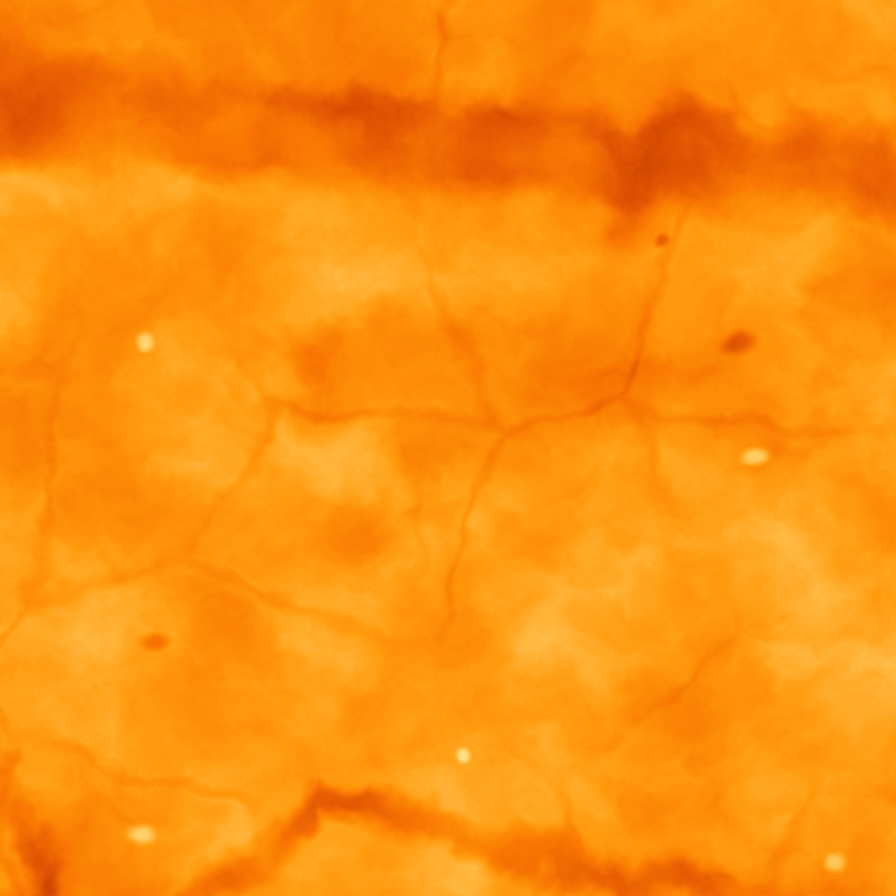
This texture is drawn by a WebGL 1 fragment shader. Its source:

```glsl
precision highp float;
// Weathered amber surface: soft mottling, rust-dark bands, faint cracks and small specks.

uniform vec2 u_resolution;

const vec3 UMBER  = vec3(0.70, 0.17, 0.00);
const vec3 RUST   = vec3(0.87, 0.32, 0.01);
const vec3 ORANGE = vec3(0.97, 0.45, 0.01);
const vec3 AMBER  = vec3(0.99, 0.54, 0.02);
const vec3 GOLD   = vec3(1.00, 0.60, 0.05);
const vec3 HONEY  = vec3(1.00, 0.64, 0.11);
const vec3 PALE   = vec3(1.00, 0.69, 0.20);
const vec3 CREAM  = vec3(1.00, 0.94, 0.62);

const float BASE_TONE = 0.598;     // tone of the plain surface
const float MOTTLE_CONTRAST = 0.36;
const float MOTTLE_SCALE = 8.0;
const float BAND_DEPTH = 0.175;
const float CRACK_DEPTH = 0.065;
const float CRACK_SCALE = 3.6;
const float CRACK_WIDTH = 0.035;
const float SPECK_SCALE = 9.0;
const float GRAIN_SCALE = 230.0;
const float GRAIN_DEPTH = 0.018;

float hash(vec2 p) {
  return fract(sin(dot(p, vec2(127.1, 311.7))) * 43758.5453);
}

vec2 hash2(vec2 p) {
  return vec2(hash(p), hash(p + 37.2));
}

float noise(vec2 p) {
  vec2 i = floor(p), f = fract(p);
  f = f * f * (3.0 - 2.0 * f);
  return mix(mix(hash(i), hash(i + vec2(1, 0)), f.x),
             mix(hash(i + vec2(0, 1)), hash(i + vec2(1, 1)), f.x), f.y);
}

float fbm(vec2 p) {
  float sum = 0.0, amp = 0.5, total = 0.0;
  for (int i = 0; i < 4; i++) {
    sum += amp * noise(p);
    total += amp;
    p = mat2(0.8, 0.6, -0.6, 0.8) * p * 2.03 + 11.7;
    amp *= 0.56;
  }
  return sum / total;
}

// Soft elliptical stain
float stain(vec2 p, vec2 center, vec2 radius) {
  vec2 d = (p - center) / radius;
  return exp(-dot(d, d));
}

// Soft stripe of given half width around a signed distance
float stripe(float d, float halfWidth, float blur) {
  return 1.0 - smoothstep(halfWidth - blur, halfWidth + blur, abs(d));
}

// Thin lines where two Voronoi cells meet
float cracks(vec2 p) {
  vec2 cell = floor(p);
  float near = 9.0, second = 9.0;
  for (int y = -1; y <= 1; y++) {
    for (int x = -1; x <= 1; x++) {
      vec2 c = cell + vec2(x, y);
      float d = length(c + hash2(c) - p);
      second = min(second, max(near, d));
      near = min(near, d);
    }
  }
  return 1.0 - smoothstep(0.0, CRACK_WIDTH * 2.0, second - near);
}

// Sparse specks: x is bright, y is dark
vec2 specks(vec2 p) {
  vec2 cell = floor(p);
  vec2 d = p - cell - 0.3 - 0.4 * hash2(cell + 5.0);
  float pick = hash(cell + 71.0);
  float radius = mix(0.05, 0.11, hash(cell + 19.0));
  d.x *= mix(0.5, 1.2, hash(cell + 43.0));
  float dot_ = 1.0 - smoothstep(radius * 0.3, radius * 1.5, length(d));
  return dot_ * vec2(step(0.92, pick), step(pick, 0.05));
}

vec3 ramp(float t) {
  vec3 c = mix(UMBER, RUST, clamp((t - 0.17) / 0.15, 0.0, 1.0));
  c = mix(c, ORANGE, clamp((t - 0.32) / 0.13, 0.0, 1.0));
  c = mix(c, AMBER, clamp((t - 0.45) / 0.09, 0.0, 1.0));
  c = mix(c, GOLD, clamp((t - 0.54) / 0.06, 0.0, 1.0));
  c = mix(c, HONEY, clamp((t - 0.60) / 0.04, 0.0, 1.0));
  c = mix(c, PALE, clamp((t - 0.64) / 0.05, 0.0, 1.0));
  return mix(c, CREAM, clamp((t - 0.69) / 0.25, 0.0, 1.0));
}

void main() {
  vec2 p = gl_FragCoord.xy / u_resolution;
  vec2 wobble = vec2(fbm(p * 13.0 + 3.1), fbm(p * 13.0 + 47.0)) - 0.5;
  vec2 q = p + 0.075 * wobble;

  // Mottled surface
  float mottle = fbm((p + 0.08 * wobble) * MOTTLE_SCALE * vec2(1.0, 1.25) + 8.0);
  float tone = BASE_TONE + MOTTLE_CONTRAST * (mottle - 0.5);
  tone += 0.06 * (noise(p * 3.0 + 20.0) - 0.5);
  tone -= 0.03 * smoothstep(0.82, 0.95, p.y);

  // Upper band with a deep stain and a drip
  float band = stripe(q.y - mix(0.87, 0.81, q.x), mix(0.063, 0.042, q.x), 0.025);
  float low = 0.1 - max(0.8 * (0.36 - q.x), 0.22 * (q.x - 0.36));
  band = max(band, stripe(q.y - low, 0.021, 0.018));
  band = max(band, 0.7 * stripe(q.x + 0.33 * q.y - 0.05, 0.012, 0.012) * step(q.y, 0.2));
  tone -= BAND_DEPTH * band * (0.55 + 0.9 * noise(p * 11.0 + 60.0));
  tone -= 0.19 * stain(q, vec2(0.41, 0.895), vec2(0.06, 0.04));
  tone -= 0.15 * stain(q, vec2(0.69, 0.765), vec2(0.03, 0.05));
  tone -= 0.16 * stain(q, vec2(0.04, 0.015), vec2(0.035));
  tone -= 0.12 * stain(q, vec2(0.27, 0.015), vec2(0.035, 0.025));

  // Faint cracks and a vertical seam
  float body = 1.0 - band;
  float fade = smoothstep(0.35, 0.7, noise(p * 5.0 + 33.0));
  tone -= CRACK_DEPTH * body * fade * cracks((p + 0.05 * wobble) * CRACK_SCALE + 2.0);
  tone -= 0.05 * stain(q, vec2(0.455, 0.43), vec2(0.009, 0.09));

  // Specks and fine grain
  vec2 speck = specks((p + 0.015 * wobble) * SPECK_SCALE) * body;
  tone += 0.24 * speck.x - 0.2 * speck.y;
  tone += GRAIN_DEPTH * (noise(p * GRAIN_SCALE) - 0.5);

  gl_FragColor = vec4(ramp(tone), 1.0);
}
```
